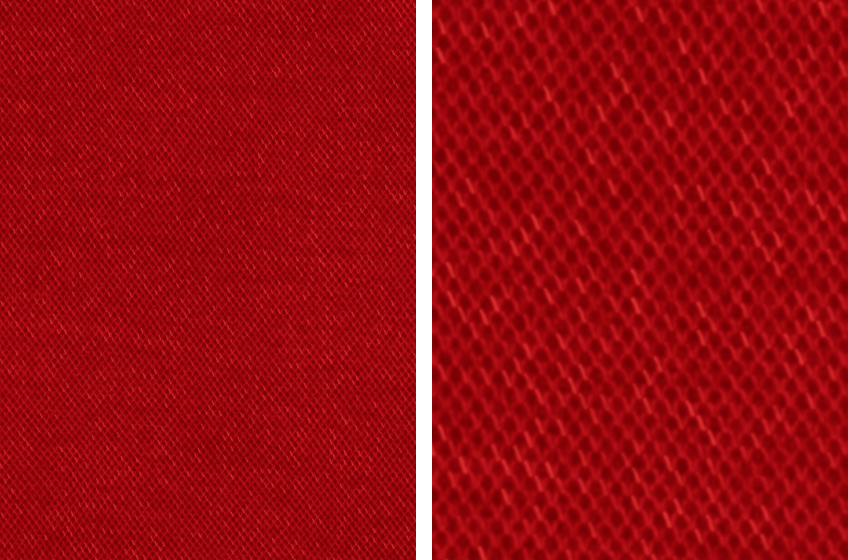
Left: the whole. Right: its middle third, enlarged.
Give the GLSL for this texture, as a WebGL 1 fragment shader.

```glsl
precision highp float;
uniform vec2 u_resolution;

const vec2 REPEATS = vec2(57.0, 58.0);    // knit cells across and down
const float CELL_HEIGHT = 1.31;           // in cell widths
const float ROW_TILT = 3.0;               // drop across the cloth, in cells
const float WARP = 0.5;                   // wander of the rows, in cells
const vec2 HOLE_RADIUS = vec2(0.25, 0.33);
const float STRAND_WIDTH = 0.10;
const float SOFTNESS = 0.17;
const float GRAIN = 0.36;
const float STREAK = 0.12;
const float MOTTLE = 0.10;
const vec3 HOLE_RED = vec3(0.465, 0.0, 0.015);
const vec3 YARN_RED = vec3(0.605, 0.022, 0.043);
const vec3 LIT_RED = vec3(0.75, 0.08, 0.118);
const vec3 GLINT = vec3(0.10, 0.09, 0.06);

float hash(vec2 p) {
    vec3 q = fract(vec3(p.xyx) * 0.1031);
    q += dot(q, q.yzx + 33.33);
    return fract((q.x + q.y) * q.z);
}

float noise(vec2 p) {
    vec2 i = floor(p);
    vec2 f = fract(p);
    f = f * f * (3.0 - 2.0 * f);
    return mix(mix(hash(i), hash(i + vec2(1.0, 0.0)), f.x),
               mix(hash(i + vec2(0.0, 1.0)), hash(i + 1.0), f.x), f.y);
}

float segmentDistance(vec2 p, vec2 a, vec2 b) {
    vec2 ab = b - a;
    return length(p - a - ab * clamp(dot(p - a, ab) / dot(ab, ab), 0.0, 1.0));
}

void main() {
    vec2 uv = gl_FragCoord.xy / u_resolution;
    float edge = max(SOFTNESS, 0.7 * REPEATS.x / u_resolution.x);

    // Cloth coordinates, slightly tilted and uneven
    vec2 cloth = uv * REPEATS;
    cloth.y += ROW_TILT * uv.x;
    cloth += WARP * (vec2(noise(uv * 7.0), noise(uv * 6.0 + 40.0)) - 0.5);
    cloth += 20.0;

    // Staggered holes, with a pair of slanted yarn legs between them
    float hole = 0.0;
    float strand = 0.0;
    float glint = 0.0;
    float nearestRow = floor(cloth.y * 2.0);
    for (int k = -1; k <= 1; k++) {
        float row = nearestRow + float(k);
        float x = cloth.x + 0.5 * mod(row, 2.0);
        float y = (cloth.y - 0.5 * (row + 0.5)) * CELL_HEIGHT;

        vec2 holeId = vec2(floor(x), row);
        vec2 holePos = vec2(fract(x) - 0.5, y);
        holePos.x += 0.10 * holePos.y;
        float holeSize = 0.80 + 0.35 * hash(holeId + 7.0);
        float depth = 0.75 + 0.25 * hash(holeId + 53.0);
        float holeEdge = (length(holePos / HOLE_RADIUS) - holeSize) * HOLE_RADIUS.x;
        hole = max(hole, depth * (1.0 - smoothstep(-edge, edge, holeEdge)));

        vec2 strandId = vec2(floor(x + 0.5), row);
        vec2 strandPos = vec2(fract(x + 0.5) - 0.5, y);
        float vigour = hash(strandId + 91.0);
        float leftLeg = segmentDistance(strandPos, vec2(-0.24, 0.32), vec2(-0.01, -0.20));
        float rightLeg = segmentDistance(strandPos, vec2(0.20, 0.26), vec2(0.05, -0.22));
        float left = 1.0 - smoothstep(0.0, STRAND_WIDTH + edge, leftLeg);
        float right = 1.0 - smoothstep(0.0, STRAND_WIDTH + edge, rightLeg);
        strand = max(strand, max(left, 0.65 * right) * (0.65 + 0.45 * vigour));
        glint = max(glint, left * smoothstep(0.55, 1.0, vigour));
    }

    // Fibre grain, uneven courses and broad mottling
    float grain = noise(cloth * vec2(4.5, 5.0)) - 0.5;
    float streak = noise(vec2(cloth.x * 0.12, cloth.y * 2.0)) - 0.5;
    float mottle = noise(uv * vec2(4.0, 5.0) + 13.0) - 0.5;

    float tone = 0.46 - 0.40 * hole + 0.42 * strand * (1.0 - 0.5 * hole);
    tone += GRAIN * grain + STREAK * streak + MOTTLE * mottle;
    tone = clamp(tone, 0.0, 1.0);

    vec3 color = mix(HOLE_RED, YARN_RED, min(tone * 2.0, 1.0));
    color = mix(color, LIT_RED, max(tone * 2.0 - 1.0, 0.0));
    color += GLINT * glint * glint * (1.0 - hole);
    gl_FragColor = vec4(color, 1.0);
}
```
